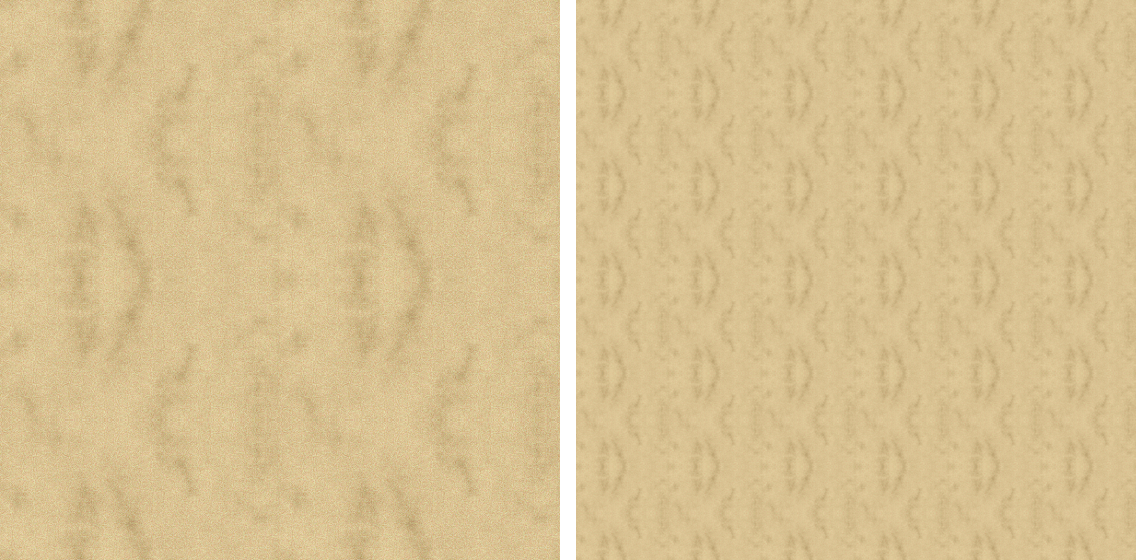
Left, the tile; right, the same tile 3 across and 3 down.
This texture is drawn by a Shadertoy shader. Its source:

```glsl
// Wind-blown sand: two by two repeats, each mirrored about its horizontal midline.
// Soft shadow strokes and pale mounds are bent and broken up by wrapping gradient
// noise, then covered with fine coloured grain from the same noise.

const float REPEATS = 2.0;
const vec3 SAND = vec3(0.853, 0.762, 0.575);
const vec3 SHADOW = vec3(0.098, 0.104, 0.108);
const vec3 LIGHT = vec3(0.020, 0.025, 0.022);

// Unit gradient for a lattice point
vec2 gradient(ivec2 cell, int seed) {
    uint h = uint(cell.x) * 73856u + uint(cell.y) * 19349663u + uint(seed) * 83492u;
    h = (h ^ (h >> 15)) * 747796405u;
    h = (h ^ (h >> 13)) * 277803u;
    h ^= h >> 16;
    float angle = float(h & 65535u) / 65536.0 * 6.28319;
    return vec2(cos(angle), sin(angle));
}

// Gradient noise that wraps after "period" cells
float noise(vec2 p, int period, int seed) {
    p *= float(period);
    vec2 f = fract(p);
    ivec2 i = (ivec2(floor(p)) + period) % period;
    ivec2 j = (i + 1) % period;
    vec2 u = f * f * f * (f * (f * 6.0 - 15.0) + 10.0);
    float a = dot(gradient(i, seed), f);
    float b = dot(gradient(ivec2(j.x, i.y), seed), f - vec2(1, 0));
    float c = dot(gradient(ivec2(i.x, j.y), seed), f - vec2(0, 1));
    float d = dot(gradient(j, seed), f - vec2(1, 1));
    return mix(mix(a, b, u.x), mix(c, d, u.x), u.y);
}

float fbm(vec2 p, int period, int seed) {
    float sum = 0.0, amp = 1.0;
    for (int k = 0; k < 4; k++) {
        sum += amp * noise(p, period, seed + k);
        period *= 2;
        amp *= 0.65;
    }
    return sum;
}

// Stroke from a to b with a soft halo, wrapping sideways
float smudge(vec2 p, vec2 a, vec2 b, float width) {
    p -= a;
    p.x -= round(p.x);
    b -= a;
    float h = clamp(dot(p, b) / dot(b, b), 0.0, 1.0);
    float d = length(p - b * h) / width;
    return 0.65 * exp(-d * d) + 0.35 * exp(-0.2 * d * d);
}

// Hollows; p.y runs from the repeat edge (0) to its midline (0.5)
float hollows(vec2 p) {
    // Chevron ridge
    float s = 0.55 * smudge(p, vec2(0.52, 0.0), vec2(0.465, 0.14), 0.025);
    s += 0.35 * smudge(p, vec2(0.46, 0.16), vec2(0.41, 0.29), 0.032);
    // Curved bank
    s += 0.50 * smudge(p, vec2(0.285, 0.0), vec2(0.285, 0.19), 0.040);
    s += 0.28 * smudge(p, vec2(0.34, 0.09), vec2(0.335, 0.20), 0.014);
    s += 0.30 * smudge(p, vec2(0.33, 0.21), vec2(0.27, 0.30), 0.014);
    // Central streaks
    s += 0.55 * smudge(p, vec2(0.685, 0.25), vec2(0.645, 0.34), 0.021);
    s += 0.35 * smudge(p, vec2(0.59, 0.36), vec2(0.58, 0.50), 0.036);
    // Right bank and its spots
    s += 0.45 * smudge(p, vec2(0.92, 0.30), vec2(0.93, 0.50), 0.042);
    s += 0.45 * smudge(p, vec2(0.92, 0.14), vec2(0.94, 0.15), 0.020);
    s += 0.35 * smudge(p, vec2(0.86, 0.20), vec2(0.89, 0.19), 0.022);
    // Left edge
    s += 0.40 * smudge(p, vec2(0.01, 0.0), vec2(0.03, 0.0), 0.024);
    s += 0.30 * smudge(p, vec2(0.03, 0.24), vec2(0.07, 0.22), 0.036);
    s += 0.12 * smudge(p, vec2(0.99, 0.0), vec2(0.99, 0.50), 0.010);
    return s;
}

float mounds(vec2 p) {
    return smudge(p, vec2(0.39, 0.0), vec2(0.38, 0.08), 0.040)
         + smudge(p, vec2(0.94, 0.21), vec2(0.94, 0.27), 0.026)
         + 0.7 * smudge(p, vec2(0.77, 0.35), vec2(0.78, 0.50), 0.080)
         + 0.5 * smudge(p, vec2(0.12, 0.08), vec2(0.13, 0.18), 0.080);
}

// Speckle: shared brightness plus separate red-green and blue shifts
vec3 grain(vec2 p) {
    float bright = noise(p, 256, 31) + 0.55 * noise(p, 149, 32) + 0.3 * noise(p, 79, 37);
    float warm = noise(p, 256, 33) + 0.7 * noise(p, 127, 34) + 0.3 * noise(p, 61, 38);
    float blue = noise(p, 256, 35) + 0.4 * noise(p, 139, 36);
    return bright * vec3(0.062, 0.084, 0.090)
         + warm * vec3(0.022, -0.072, -0.036)
         + blue * vec3(0.0, 0.008, 0.095);
}

void mainImage(out vec4 fragColor, in vec2 fragCoord) {
    vec2 tile = fract(fragCoord / iResolution.xy * REPEATS);
    vec2 p = vec2(tile.x, 0.5 - abs(tile.y - 0.5));

    // Bend the strokes and break up their tone
    vec2 bend = 0.018 * vec2(fbm(p, 11, 1), fbm(p, 11, 7));
    float patches = fbm(p, 6, 13);
    float mottle = fbm(p, 22, 19);

    float shade = hollows(p + bend);
    // One diagonal streak crosses the midline unmirrored
    vec2 down = vec2(tile.x, 1.0 - tile.y);
    shade += 0.35 * smudge(down + bend, vec2(0.07, 0.40), vec2(0.19, 0.57), 0.022);
    shade *= 1.0 + 0.8 * mottle;
    shade += 0.26 * patches + 0.18 * mottle;

    vec3 color = SAND - SHADOW * shade + LIGHT * mounds(p + bend);
    fragColor = vec4(clamp(color + grain(p), 0.0, 1.0), 1.0);
}
```
